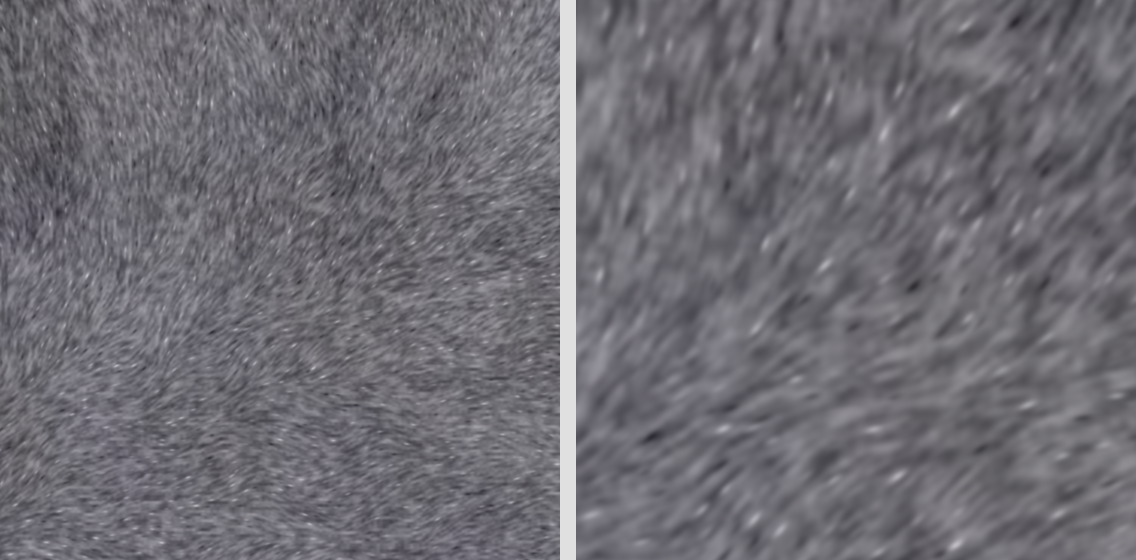
Left, the full canvas; right, a detail of the centre.
This texture is drawn by a Shadertoy shader. Its source:

```glsl
#define BASE_COLOR vec3(0.428, 0.420, 0.447)
#define FINE_SCALE 185.0
#define COARSE_SCALE 65.0
#define FINE_CONTRAST 0.34
#define COARSE_CONTRAST 0.12
#define CLOUD_CONTRAST 0.11
#define FLECK_GRID 58.0
#define FLECK_RADII vec2(0.0052, 0.0022)
#define FLECK_CONTRAST 0.24

float hash(vec2 p) {
    vec3 q = fract(p.xyx * vec3(0.1031, 0.1030, 0.0973));
    q += dot(q, q.yzx + 33.33);
    return fract((q.x + q.y) * q.z);
}

float noise(vec2 p) {
    vec2 i = floor(p), f = fract(p);
    f = f * f * (3.0 - 2.0 * f);
    return mix(mix(hash(i), hash(i + vec2(1, 0)), f.x),
               mix(hash(i + vec2(0, 1)), hash(i + vec2(1, 1)), f.x), f.y);
}

float fbm(vec2 p) {
    float sum = 0.0, amp = 0.5;
    for (int i = 0; i < 4; i++) {
        sum += amp * noise(p);
        p = p * 2.03 + 17.7;
        amp *= 0.5;
    }
    return sum / 0.9375;
}

// Fibres stand upright at the upper left and lie flat at the lower right
vec2 fibreDirection(vec2 p) {
    float upright = smoothstep(0.0, 1.0, 1.1 * p.y - 0.6 * p.x + 0.18);
    float angle = mix(0.12, 1.68, upright) + 0.9 * (noise(p * 14.0 + 5.0) - 0.5);
    return vec2(cos(angle), sin(angle));
}

// Noise averaged along the fibre direction, centred on zero
float streaks(vec2 p, vec2 dir, float scale) {
    float sum = 0.0;
    for (int i = -3; i <= 3; i++)
        sum += noise((p + dir * float(i) * 0.42 / scale) * scale + 40.0);
    return sum / 7.0 - 0.5;
}

// Scattered bright and dark elongated specks
float flecks(vec2 p, vec2 dir) {
    vec2 cell = floor(p * FLECK_GRID);
    float sum = 0.0;
    for (int y = -1; y <= 1; y++)
    for (int x = -1; x <= 1; x++) {
        vec2 id = cell + vec2(x, y) + 9.0;
        vec2 jitter = vec2(hash(id + 31.0), hash(id + 73.0));
        vec2 d = p - (id - 9.0 + jitter) / FLECK_GRID;
        d = vec2(dot(d, dir), dot(d, vec2(-dir.y, dir.x))) / FLECK_RADII;
        float strength = pow(hash(id + 127.0), 3.0);
        float tone = hash(id + 211.0) < 0.62 ? 1.0 : -0.65;
        sum += tone * strength * exp(-dot(d, d));
    }
    return sum;
}

// Broad folds of shadow and the light upper right corner
float folds(vec2 p) {
    vec2 q = p + 0.07 * (vec2(fbm(p * 6.0), fbm(p * 6.0 + 30.0)) - 0.5);
    float leftShade = smoothstep(0.17, 0.10, q.x) * smoothstep(0.48, 0.62, q.y);
    float band = smoothstep(0.56, 0.62, q.x) * smoothstep(0.74, 0.64, q.x)
               * smoothstep(0.52, 0.68, q.y);
    float topShade = smoothstep(0.58, 0.66, q.x) * smoothstep(0.92, 0.82, q.x)
                   * smoothstep(0.88, 1.0, q.y);
    float corner = smoothstep(0.28, 0.0, length((q - vec2(1.0, 0.93)) * vec2(1.3, 1.0)));
    return 0.075 * corner - 0.068 * leftShade - 0.048 * max(band, topShade);
}

void mainImage(out vec4 fragColor, in vec2 fragCoord) {
    vec2 p = fragCoord / iResolution.y;
    vec2 dir = fibreDirection(p);

    float light = folds(p) + CLOUD_CONTRAST * (fbm(p * 9.0 + 3.0) - 0.5);
    light += FINE_CONTRAST * streaks(p, dir, FINE_SCALE);
    light += COARSE_CONTRAST * streaks(p, dir, COARSE_SCALE);
    light += FLECK_CONTRAST * flecks(p, dir);

    // Faint drift between violet and neutral grey
    float violet = fbm(p * 5.0 + 60.0) - 0.5 + 0.25 * (0.5 - p.y);
    vec3 tint = vec3(0.0, -0.008, 0.028) * violet;
    fragColor = vec4(clamp(BASE_COLOR + 0.006 + light + tint, 0.0, 1.0), 1.0);
}
```
